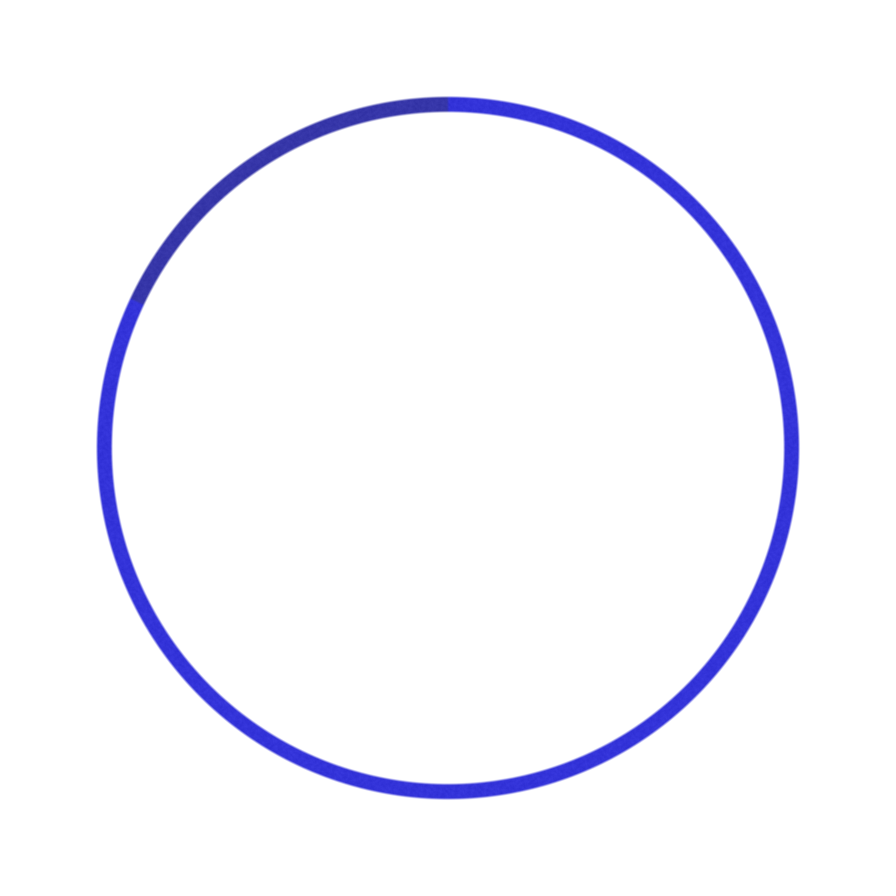
Give the GLSL for this background, as a three.js fragment shader.

```glsl
// A thin blue ring on white, with a darker arc running left from the top.
// The ring is a circle distance field; the arc is a range of turn angle,
// and faint layered sines give the stroke a mottled grain.

#define RING_CENTER vec2(0.5, 0.5)
#define RING_RADIUS 0.3835
#define RING_HALF_WIDTH 0.0083
#define EDGE_SOFTNESS 0.0018
#define ARC_TURN 0.18
#define GRAIN_SCALE 520.0
#define GRAIN_AMOUNT 0.025
#define PAPER_COLOR vec3(1.0)
#define RING_COLOR vec3(0.20, 0.20, 0.85)
#define ARC_COLOR vec3(0.21, 0.21, 0.66)

varying vec2 vUv;

const float TAU = 6.28319;

// Soft coverage of a shape from its signed distance
float coverage(float signedDistance) {
  return 1.0 - smoothstep(-EDGE_SOFTNESS, EDGE_SOFTNESS, signedDistance);
}

// Layered, rotated sines, roughly in -1..1
float grain(vec2 p) {
  float sum = 0.0;
  float weight = 0.5;
  for (int i = 0; i < 3; i++) {
    sum += weight * sin(p.x + 1.7 * sin(p.y * 0.6)) * sin(p.y + 1.3 * sin(p.x * 0.7));
    p = mat2(0.8, 0.6, -0.6, 0.8) * p * 1.7;
    weight *= 0.6;
  }
  return sum;
}

void main() {
  vec2 p = vUv - RING_CENTER;
  float radius = length(p);

  // Stroke of the ring
  float ring = coverage(abs(radius - RING_RADIUS) - RING_HALF_WIDTH);

  // Dark arc, measured as a fraction of a turn leftward from the top
  float turn = atan(-p.x, p.y) / TAU;
  float arcDistance = (abs(turn - 0.5 * ARC_TURN) - 0.5 * ARC_TURN) * TAU * radius;
  vec3 stroke = mix(RING_COLOR, ARC_COLOR, coverage(arcDistance));
  stroke += GRAIN_AMOUNT * grain(p * GRAIN_SCALE);

  gl_FragColor = vec4(mix(PAPER_COLOR, stroke, ring), 1.0);
}
```
